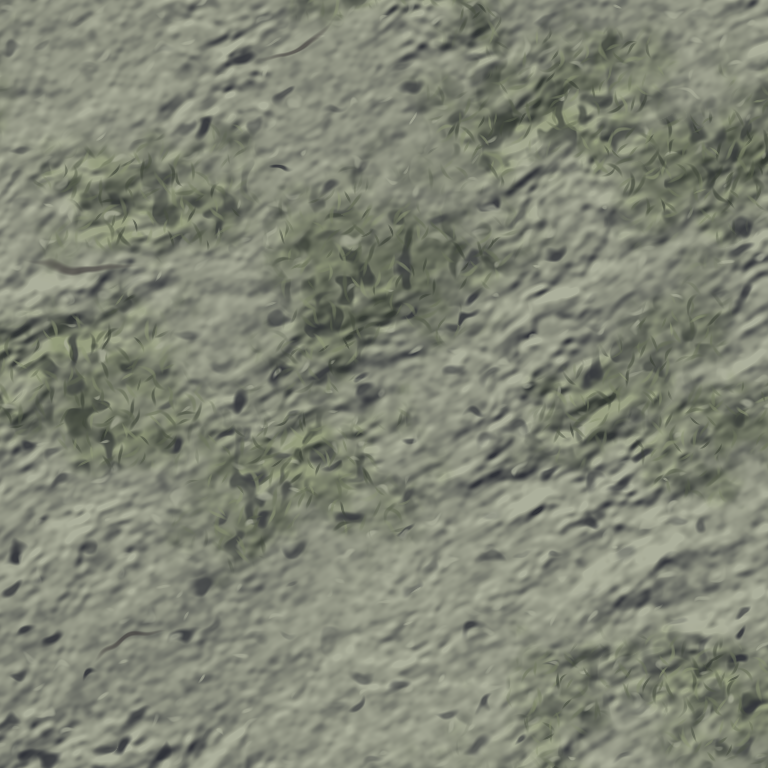
Write a Shadertoy shader that draws this texture.

```glsl
// Dry sandy ground with slanted ripples, pits, twigs and sparse tufts of grass.

const vec3 SAND = vec3(0.552, 0.566, 0.503);
const vec3 SUNLIT = vec3(0.675, 0.69, 0.61);
const vec3 SHADOW = vec3(0.19, 0.20, 0.225);
const vec3 GRASS = vec3(0.425, 0.45, 0.375);
const vec3 GRASS_DARK = vec3(0.20, 0.225, 0.19);
const vec3 BLADE = vec3(0.57, 0.605, 0.47);
const vec3 TWIG = vec3(0.25, 0.235, 0.235);

const float SLANT = 0.52;               // direction of the ripples, radians
const vec2 LIGHT_STEP = vec2(-0.003, 0.0065);
const float RELIEF_GAIN = 3.0;
const float BROAD_GAIN = 0.42;
const float GRAIN_GAIN = 0.40;
const float TUFT_CELLS = 3.3;
const float BLADE_CELLS = 34.0;
const int BLADE_LAYERS = 3;

float hash(vec2 p) {
    return fract(sin(dot(p, vec2(127.1, 311.7))) * 43758.55);
}

float noise(vec2 p) {
    vec2 i = floor(p), f = fract(p);
    f = f * f * (3.0 - 2.0 * f);
    return mix(mix(hash(i), hash(i + vec2(1, 0)), f.x),
               mix(hash(i + vec2(0, 1)), hash(i + vec2(1, 1)), f.x), f.y);
}

// Coordinates along and across a direction
vec2 alongAxis(vec2 p, float angle) {
    float c = cos(angle), s = sin(angle);
    return vec2(c * p.x + s * p.y, c * p.y - s * p.x);
}

vec2 warp(vec2 p, float scale) {
    return vec2(noise(p * scale + 3.7), noise(p * scale + 41.3)) - 0.5;
}

// Height of the trampled sand: lumps stretched along the slant
float relief(vec2 p) {
    vec2 q = alongAxis(p + 0.04 * warp(p, 9.0) + 0.008 * warp(p, 40.0), SLANT);
    return 0.50 * noise(q * vec2(8.0, 20.0))
         + 0.32 * noise(q * vec2(22.0, 46.0) + 17.0)
         + 0.22 * noise(q * vec2(60.0, 105.0) + 53.0);
}

// Scattered soft bent ellipses: x = coverage, y = random value of the shape
vec2 scatter(vec2 p, float cells, float seed, float angle, float spread,
             vec2 halfSize, float share) {
    vec2 best = vec2(0.0);
    vec2 home = floor(p * cells);
    for (int j = -1; j <= 1; j++)
    for (int i = -1; i <= 1; i++) {
        vec2 cell = home + vec2(i, j);
        vec2 key = cell + seed;
        if (hash(key + 0.5) > share) continue;
        vec2 jitter = 0.15 + 0.7 * vec2(hash(key + 11.2), hash(key + 23.9));
        float turn = angle + spread * (2.0 * hash(key + 31.4) - 1.0);
        vec2 d = alongAxis(p - (cell + jitter) / cells, turn);
        d.y += 0.8 * (hash(key + 47.6) - 0.5) * d.x * d.x / halfSize.x;
        float size = mix(0.6, 1.2, hash(key + 59.1));
        float cover = 1.0 - smoothstep(0.3, 1.0, length(d / halfSize) / size);
        if (cover > best.x) best = vec2(cover, hash(key + 71.8));
    }
    return best;
}

void mainImage(out vec4 fragColor, in vec2 fragCoord) {
    vec2 p = fragCoord / iResolution.y;
    vec2 q = alongAxis(p, SLANT);
    vec2 rough = p + 0.013 * warp(p, 60.0) + 0.012 * warp(p, 28.0);

    // Ragged tufts with sand showing through
    vec2 ragged = p + 0.09 * warp(p, 9.0) + 0.07 * warp(p, 24.0) + 0.03 * warp(p, 70.0);
    vec2 tuft = scatter(ragged, TUFT_CELLS, 5.0, 0.25, 0.6, vec2(0.23, 0.125), 0.85);
    float area = tuft.x * mix(0.6, 1.0, tuft.y);
    float grass = area * mix(0.5, 1.0, smoothstep(0.25, 0.65, noise(rough * 38.0)));

    // Slope light in calm and broken stretches, broad tone, fine grain
    float broken = mix(0.55, 1.5, smoothstep(0.25, 0.75, noise(p * 7.0 + 21.0)));
    float tone = broken * RELIEF_GAIN * (relief(p) - relief(p + LIGHT_STEP));
    tone += BROAD_GAIN * (0.6 * noise(p * 4.0 + 8.0) + 0.4 * noise(q * vec2(7.0, 14.0)) - 0.5);
    tone += GRAIN_GAIN * (noise(q * vec2(95.0, 150.0)) - 0.5);
    float lit = clamp(2.0 * tone, 0.0, 1.0);
    float dim = clamp(-tone, 0.0, 1.0);

    // Ground under bare sand and grass
    vec3 sand = mix(mix(SAND, SUNLIT, lit), SHADOW, dim);
    vec3 turf = mix(mix(GRASS, BLADE, lit), GRASS_DARK, min(1.4 * dim, 1.0));
    vec3 color = mix(sand, turf, grass);

    // Dark gaps between the stems
    float gap = smoothstep(0.55, 0.85, noise(rough * vec2(62.0, 46.0) + 7.0));
    color = mix(color, mix(GRASS_DARK, SHADOW, noise(p * 20.0)), 0.75 * gap * area);

    // Pits in clusters, pale crumbs
    float cluster = mix(0.25, 1.0, smoothstep(0.3, 0.65, noise(p * 6.0 + 33.0)));
    vec2 pit = scatter(rough, 20.0, 13.0, SLANT, 0.5, vec2(0.021, 0.009), 0.5);
    color = mix(color, SHADOW, cluster * pit.x * mix(0.3, 0.95, pit.y));
    vec2 crumb = scatter(rough, 27.0, 29.0, SLANT, 0.7, vec2(0.012, 0.0055), 0.45);
    color = mix(color, SUNLIT, crumb.x * mix(0.2, 0.75, crumb.y));

    // Twigs
    vec2 twig = scatter(p + 0.012 * warp(p, 40.0), 4.0, 37.0, 0.4, 0.5,
                        vec2(0.065, 0.0055), 0.25);
    color = mix(color, TWIG, 0.65 * twig.x);

    // Blades
    for (int k = 0; k < BLADE_LAYERS; k++) {
        float layer = float(k);
        vec2 blade = scatter(p + 0.004 * warp(p, 70.0) + 0.013 * layer, BLADE_CELLS,
                             61.0 + 19.0 * layer, 1.4, 1.2, vec2(0.016, 0.0034), 0.75);
        vec3 tint = mix(GRASS_DARK, BLADE, blade.y);
        color = mix(color, tint, 0.6 * blade.x * smoothstep(0.1, 0.7, area));
    }

    fragColor = vec4(color, 1.0);
}
```
